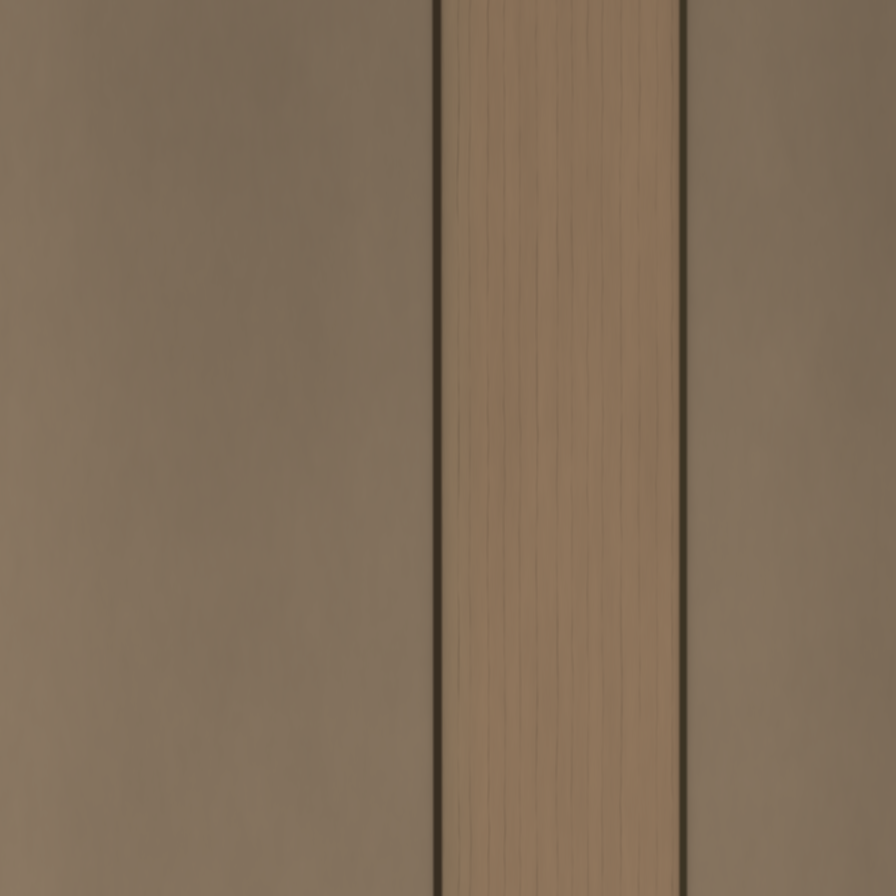
Reproduce this texture procedurally as a Shadertoy shader.

```glsl
#define PANEL_COLOR vec3(0.512, 0.442, 0.363)
#define PLANK_COLOR vec3(0.548, 0.449, 0.352)
#define GROOVE_COLOR vec3(0.215, 0.175, 0.130)
#define LEFT_GROOVE 0.4880
#define RIGHT_GROOVE 0.7625
#define GROOVE_HALF_WIDTH 0.0047
#define EDGE_SOFTNESS 0.0022
#define GRAIN_PITCH 0.0185
#define GRAIN_DEPTH 0.075
#define MOTTLE_DEPTH 0.035

float hash(float n) {
    return fract(sin(n * 91.73) * 4375.85);
}

vec2 gradientAt(vec2 cell) {
    float angle = 6.2832 * fract(sin(dot(cell, vec2(127.1, 311.7))) * 4375.85);
    return vec2(cos(angle), sin(angle));
}

float gradientNoise(vec2 p) {
    vec2 i = floor(p), f = fract(p);
    vec2 w = f * f * f * (f * (f * 6.0 - 15.0) + 10.0);
    float a = dot(gradientAt(i), f);
    float b = dot(gradientAt(i + vec2(1, 0)), f - vec2(1, 0));
    float c = dot(gradientAt(i + vec2(0, 1)), f - vec2(0, 1));
    float d = dot(gradientAt(i + vec2(1, 1)), f - vec2(1, 1));
    return mix(mix(a, b, w.x), mix(c, d, w.x), w.y);
}

float fbm(vec2 p) {
    float sum = 0.0, amp = 0.5;
    for (int i = 0; i < 4; i++) {
        sum += amp * gradientNoise(p);
        p = p * 2.03 + 17.3;
        amp *= 0.55;
    }
    return sum;
}

// Matte side panels: broad light falloff with faint upright mottling
vec3 panelColor(vec2 uv) {
    float light = mix(1.015, 0.955, smoothstep(0.25, 1.0, uv.y));
    float leftShade = exp(-pow((uv.x - 0.29) / 0.16, 2.0));
    light -= 0.035 * leftShade * smoothstep(-0.1, 0.5, uv.y);
    light += 0.035 * smoothstep(0.15, 0.0, uv.x);
    light -= 0.055 * smoothstep(0.82, 1.0, uv.x);
    light += MOTTLE_DEPTH * fbm(uv * vec2(16.0, 6.0));
    light += 0.6 * MOTTLE_DEPTH * fbm(uv * vec2(75.0, 28.0) + 9.0);
    return PANEL_COLOR * light;
}

// One wavering, broken grain line per cell across the plank
float grainLines(vec2 uv) {
    float x = uv.x + 0.0022 * gradientNoise(vec2(uv.x * 12.0, uv.y * 7.0));
    x += 0.0012 * gradientNoise(vec2(uv.x * 20.0, uv.y * 34.0));
    float id = floor(x / GRAIN_PITCH);
    float center = (id + 0.3 + 0.4 * hash(id)) * GRAIN_PITCH;
    float line = 1.0 - smoothstep(0.0003, 0.0024, abs(x - center));
    float breaks = 0.6 + 0.8 * gradientNoise(vec2(id * 3.7, uv.y * 9.0))
                 + 0.7 * gradientNoise(vec2(id * 5.3, uv.y * 45.0));
    return line * clamp(breaks, 0.1, 1.0) * mix(0.55, 1.0, hash(id + 40.0));
}

vec3 plankColor(vec2 uv) {
    float light = mix(1.015, 0.975, smoothstep(0.2, 1.0, uv.y));
    light += 0.035 * gradientNoise(uv * vec2(42.0, 3.0));
    light += 0.035 * fbm(uv * vec2(130.0, 16.0));
    light -= GRAIN_DEPTH * grainLines(uv);
    vec3 color = PLANK_COLOR * light;
    // Cooler tint beside the left groove
    float coolEdge = 1.0 - smoothstep(LEFT_GROOVE, LEFT_GROOVE + 0.065, uv.x);
    return mix(color, color * vec3(0.955, 0.985, 0.99), coolEdge);
}

float grooveMask(float offset, float halfWidth) {
    return 1.0 - smoothstep(halfWidth - EDGE_SOFTNESS,
                            halfWidth + EDGE_SOFTNESS, abs(offset));
}

void mainImage(out vec4 fragColor, in vec2 fragCoord) {
    vec2 uv = fragCoord / iResolution.xy;
    float leftOffset = uv.x - LEFT_GROOVE - 0.001 * (0.5 - uv.y);
    float rightOffset = uv.x - RIGHT_GROOVE;

    // Plank between the two panels
    float plank = smoothstep(-EDGE_SOFTNESS, EDGE_SOFTNESS, leftOffset)
                * smoothstep(EDGE_SOFTNESS, -EDGE_SOFTNESS, rightOffset);
    vec3 color = mix(panelColor(uv), plankColor(uv), plank);

    // Soft shade along the joints, then the dark grooves
    float nearest = min(abs(leftOffset), abs(rightOffset));
    color *= 1.0 - 0.12 * exp(-max(nearest - GROOVE_HALF_WIDTH, 0.0) / 0.004);
    color = mix(color, GROOVE_COLOR, grooveMask(leftOffset, GROOVE_HALF_WIDTH));
    vec3 rightGroove = GROOVE_COLOR * vec3(1.1, 1.16, 1.1);
    color = mix(color, rightGroove, grooveMask(rightOffset, 0.88 * GROOVE_HALF_WIDTH));

    fragColor = vec4(color, 1.0);
}
```
